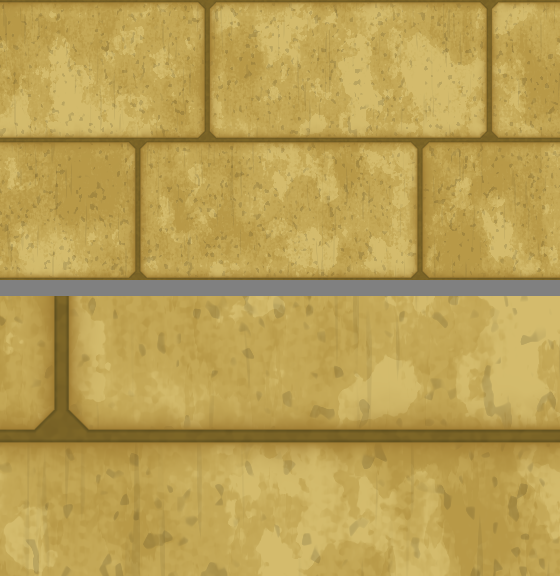
Top, the full canvas; bottom, a detail of the centre.
Write a Shadertoy shader that draws this texture.

```glsl
const vec2 BRICK_SIZE = vec2(1.0075, 0.5);      // in canvas heights
const vec2 JOINT_HALF = vec2(0.0085, 0.0075);   // half width of the joints
const float FIRST_JOINT = 0.4925;               // first upright joint, lower row
const float ROW_SHIFT = 0.2475;                 // shift of every other row
const float CHAMFER = 0.024;
const float RIM_WIDTH = 0.011;
const float HAZE_DEPTH = 0.04;
const float HAZE_WIDTH = 0.018;
const float SHADOW_WIDTH = 0.005;
const float CELL_SHARPNESS = 6.0;
const int OCTAVES = 5;

const vec3 PALE = vec3(0.83, 0.735, 0.425);
const vec3 GOLD = vec3(0.77, 0.66, 0.34);
const vec3 OCHRE = vec3(0.72, 0.60, 0.28);
const vec3 RIM = vec3(0.62, 0.48, 0.19);
const vec3 GROUT = vec3(0.48, 0.39, 0.15);
const vec3 GROUT_SHADOW = vec3(0.38, 0.32, 0.125);

vec2 hash2(vec2 p) {
    vec3 q = fract(p.xyx * vec3(0.1031, 0.1030, 0.0973));
    q += dot(q, q.yzx + 33.33);
    return fract((q.xx + q.yz) * q.zy);
}

// Cellular noise: random cell values blended by distance to jittered centres
float cellNoise(vec2 p) {
    vec2 cell = floor(p);
    float total = 0.0, weights = 0.0;
    for (int y = -1; y <= 1; y++) {
        for (int x = -1; x <= 1; x++) {
            vec2 id = cell + vec2(x, y);
            vec2 toCentre = id + hash2(id) - p;
            float weight = exp(-CELL_SHARPNESS * dot(toCentre, toCentre));
            total += weight * hash2(id + 57.0).x;
            weights += weight;
        }
    }
    return total / weights;
}

// Layered noise, centred on zero
float layers(vec2 p) {
    float sum = 0.0, amplitude = 0.42;
    for (int i = 0; i < OCTAVES; i++) {
        sum += amplitude * (cellNoise(p) - 0.5);
        p = mat2(1.6, 1.2, -1.2, 1.6) * p + 17.3;
        amplitude *= 0.62;
    }
    return sum;
}

// Signed distance to a box with cut corners
float chamferBox(vec2 p, vec2 halfSize) {
    vec2 q = abs(p) - halfSize;
    return max(max(q.x, q.y), (q.x + q.y + CHAMFER) * 0.7071);
}

// Weathered plaster: broad clouds, upright streaks, flaked patches, pits
vec3 plaster(vec2 p, float haze) {
    float clouds = layers(p * vec2(3.6, 3.0));
    float streaks = layers(p * vec2(26.0, 7.0) + 31.0);
    float flakes = layers(p * vec2(11.0, 9.0) + 63.0);
    float grain = cellNoise(p * 150.0) - 0.5;

    float tone = 0.48 + 0.9 * clouds + 0.65 * streaks + 0.22 * grain + haze;
    tone += 0.26 * smoothstep(0.08, 0.12, flakes + 0.7 * clouds);
    tone -= 0.18 * smoothstep(0.08, 0.13, streaks - 0.7 * clouds - 0.3 * flakes);

    vec3 color = mix(OCHRE, GOLD, smoothstep(0.2, 0.52, tone));
    color = mix(color, PALE, smoothstep(0.52, 0.85, tone));

    // Pits and thin upright scratches
    float pits = smoothstep(0.8, 0.92, cellNoise(p * vec2(95.0, 70.0) + 11.0));
    float scratches = smoothstep(0.85, 0.95, cellNoise(p * vec2(150.0, 9.0) + 41.0));
    return color * (1.0 - 0.12 * pits - 0.06 * scratches);
}

void mainImage(out vec4 fragColor, in vec2 fragCoord) {
    vec2 p = fragCoord / iResolution.y;
    float pixel = 1.0 / iResolution.y;

    // Brick layout
    float row = floor(p.y / BRICK_SIZE.y);
    vec2 start = vec2(FIRST_JOINT + ROW_SHIFT * mod(row, 2.0), 0.0);
    vec2 grid = (p - start) / BRICK_SIZE;
    vec2 brick = floor(grid);
    vec2 local = (fract(grid) - 0.5) * BRICK_SIZE;
    float d = chamferBox(local, 0.5 * BRICK_SIZE - JOINT_HALF);

    // Brick face with a pale band inside a stained rim
    vec2 seed = hash2(brick + 5.0);
    float hazeOffset = (d + HAZE_DEPTH) / HAZE_WIDTH;
    float haze = 0.11 * exp(-hazeOffset * hazeOffset) + 0.08 * (seed.x - 0.5);
    vec3 face = plaster(p + 20.0 * seed, haze);
    float rimNoise = cellNoise(p * 34.0) + 0.5 * cellNoise(p * 90.0);
    float rim = exp(d / (RIM_WIDTH * (0.5 + 0.7 * rimNoise)));
    face = mix(face, RIM, clamp(rim, 0.0, 1.0) * 0.95);

    // Sunken joint, darkest beside the bricks
    vec3 joint = mix(GROUT_SHADOW, GROUT, smoothstep(0.0, SHADOW_WIDTH, d));
    joint *= 0.96 + 0.08 * cellNoise(p * 110.0);

    vec3 color = mix(face, joint, smoothstep(-pixel, pixel, d));
    fragColor = vec4(color, 1.0);
}
```
